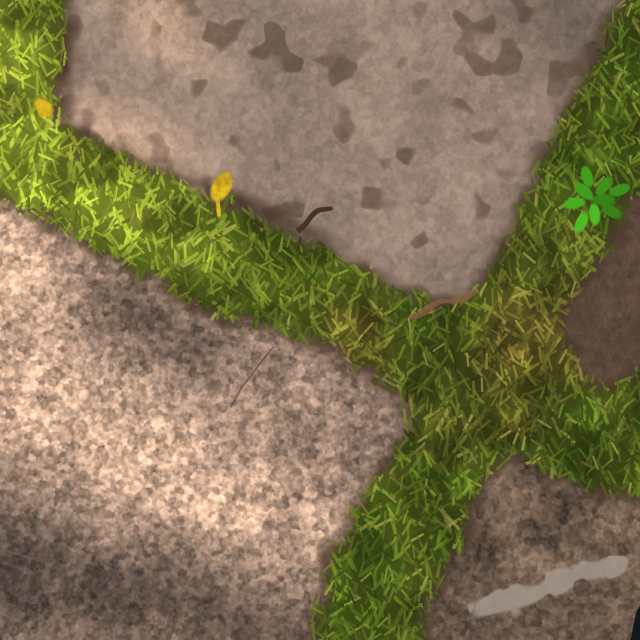
A Shadertoy shader for this texture:

```glsl
vec3 hash3(vec2 p) {
  return fract(sin(vec3(dot(p, vec2(127.1, 311.7)), dot(p, vec2(269.5, 183.3)), dot(p, vec2(419.2, 371.9)))) * 43758.5);
}

// Smooth cellular noise, 0 to 1
float mottle(vec2 p) {
  vec2 cell = floor(p), f = p - cell;
  float sum = 0.0, weight = 0.0;
  for (int k = 0; k < 9; k++) {
    vec2 o = vec2(k % 3, k / 3) - 1.0;
    vec3 h = hash3(cell + o);
    vec2 r = o + h.xy - f;
    float w = exp(-7.0 * dot(r, r));
    sum += w * h.z;
    weight += w;
  }
  return sum / weight;
}

// Signed distance to an eight-sided outline of x, y pairs
float polygon(vec2 p, float v[16]) {
  float d = 9.0, s = 1.0;
  vec2 b = vec2(v[14], v[15]);
  for (int i = 0; i < 16; i += 2) {
    vec2 a = vec2(v[i], v[i + 1]), e = b - a, w = p - a;
    vec2 r = w - e * clamp(dot(w, e) / dot(e, e), 0.0, 1.0);
    d = min(d, dot(r, r));
    bvec3 c = bvec3(p.y >= a.y, p.y < b.y, e.x * w.y > e.y * w.x);
    if (all(c) || all(not(c))) s = -s;
    b = a;
  }
  return s * sqrt(d);
}

float segment(vec2 p, vec2 a, vec2 b) {
  vec2 w = p - a, e = b - a;
  return length(w - e * clamp(dot(w, e) / dot(e, e), 0.0, 1.0));
}

float stroke(vec2 p, float ax, float ay, float bx, float by, float width) {
  return 1.0 - smoothstep(-0.0015, 0.0015, segment(p, vec2(ax, ay), vec2(bx, by)) - width);
}

vec2 turn(vec2 p, float a) {
  return vec2(cos(a) * p.x + sin(a) * p.y, cos(a) * p.y - sin(a) * p.x);
}

float glow(vec2 p, float x, float y, float rx, float ry, float angle) {
  vec2 q = turn(p - vec2(x, y), angle) / vec2(rx, ry);
  return exp(-dot(q, q));
}

float leaf(vec2 p, vec2 centre, vec2 radius, float angle) {
  return 1.0 - smoothstep(0.75, 1.15, length(turn(p - centre, angle) / radius));
}

vec3 grass(vec2 p, vec3 ground, float d) {
  float sun = glow(p, 0.02, 0.86, 0.1, 0.22, 0.0) + glow(p, 0.18, 0.68, 0.24, 0.08, -0.5);
  float dry = glow(p, 0.56, 0.47, 0.06, 0.06, 0.0) + glow(p, 0.82, 0.46, 0.09, 0.16, -0.6);
  vec3 base = mix(vec3(0.31, 0.39, 0.11), vec3(0.43, 0.39, 0.16), clamp(dry + 0.5 * mottle(p * 16.0) - 0.2, 0.0, 1.0));
  base = mix(base, vec3(0.61, 0.66, 0.2), min(sun, 1.0) * 0.85);
  base *= 0.75 + 0.5 * mottle(p * 22.0 + 7.0);
  vec3 col = mix(ground, base * 0.72, smoothstep(-0.004, 0.012, d));
  // Overlapping layers of short blades
  for (float layer = 0.0; layer < 5.0; layer++) {
    vec2 q = turn(p, layer * 0.7) * (27.0 + 6.0 * layer) + layer * 13.7;
    for (int k = 0; k < 9; k++) {
      vec2 id = floor(q) + vec2(k % 3, k / 3) - 1.0;
      vec3 h = hash3(id), g = hash3(id + 71.3);
      vec2 along = turn(vec2(0.0, 0.5), (h.z - 0.5) * 2.4 + layer * 0.7), root = id + h.xy;
      float cover = 1.0 - smoothstep(0.04, 0.14, segment(q, root - along, root + along));
      cover *= smoothstep(-0.003, 0.004, d + 0.018 * g.x - 0.003);
      vec3 tint = mix(base, vec3(0.55, 0.5, 0.26), step(0.88, g.z) * 0.6);
      col = mix(col, tint * (0.6 + 0.8 * g.y), cover * 0.8);
    }
  }
  return col;
}

void mainImage(out vec4 fragColor, in vec2 fragCoord) {
  vec2 p = fragCoord / iResolution.xy;
  vec2 w = p + 0.004 * sin(p.yx * 61.0 + 2.0 * sin(p * 37.0)) + 0.008 * (mottle(p * 45.0) - 0.5);

  // Paving stones
  float top = polygon(w, float[16](0.115, 1.1, 0.085, 0.81, 0.33, 0.69, 0.685, 0.515, 0.75, 0.545, 0.81, 0.66, 0.86, 0.77, 1.03, 1.1));
  float left = polygon(w, float[16](-0.1, 0.755, 0.33, 0.515, 0.52, 0.46, 0.645, 0.375, 0.645, 0.335, 0.52, 0.13, 0.47, -0.1, -0.1, -0.1));
  float right = polygon(w, float[16](1.1, 0.72, 0.975, 0.69, 0.96, 0.64, 0.91, 0.57, 0.87, 0.48, 0.9, 0.42, 0.957, 0.39, 1.1, 0.47));
  float low = polygon(w, float[16](0.795, 0.297, 0.9, 0.25, 1.1, 0.2, 1.1, -0.1, 0.63, -0.1, 0.665, 0.06, 0.715, 0.155, 0.755, 0.26));
  float d = min(min(top, left), min(right, low));

  float broad = mottle(p * 13.0) - 0.5, medium = mottle(p * 38.0 + 5.0) - 0.5;
  float rough = 0.45 * mottle(p * 105.0) + 0.3 * mottle(p * 210.0) + 0.25 * medium - 0.375;
  vec3 pale = vec3(0.86, 0.71, 0.6), soil = vec3(0.27, 0.2, 0.155), stone;
  if (d == top) {
    float sun = glow(p, 0.25, 0.96, 0.09, 0.05, -0.6) + glow(p, 0.19, 0.79, 0.13, 0.055, -0.4);
    stone = mix(vec3(0.59, 0.51, 0.455), pale, min(sun, 1.0) * 0.85);
    stone *= (1.0 - 0.25 * glow(p, 0.9, 0.98, 0.1, 0.12, 0.0)) * (1.0 + 0.3 * rough + 0.14 * broad);
    stone = mix(stone, soil, 0.45 * smoothstep(0.72, 0.95, mottle(p * 34.0 + 31.0)));
  } else if (d == left) {
    float sun = glow(p, 0.02, 0.61, 0.14, 0.09, -0.6) + glow(p, 0.1, 0.36, 0.24, 0.12, -0.35)
      + 0.8 * glow(p, 0.36, 0.22, 0.2, 0.09, -0.3) + 0.5 * glow(p, 0.43, 0.4, 0.1, 0.06, 0.0);
    float shade = glow(p, 0.0, 0.12, 0.2, 0.09, -0.5) + glow(p, 0.3, 0.05, 0.25, 0.06, -0.2) + 0.8 * glow(p, 0.24, 0.5, 0.13, 0.05, -0.5);
    stone = mix(vec3(0.55, 0.46, 0.405), pale, clamp(sun + 0.5 * broad, 0.0, 1.0));
    stone *= (1.0 - 0.33 * min(shade, 1.0)) * (1.0 + 0.95 * rough);
  } else if (d == right) {
    stone = vec3(0.36, 0.285, 0.235) * (1.0 + 0.4 * rough);
  } else {
    stone = vec3(0.41, 0.34, 0.285) * (1.0 + 0.9 * rough + 0.4 * broad);
    float crust = glow(w, 0.77, 0.05, 0.06, 0.022, 0.4) + glow(w, 0.9, 0.1, 0.09, 0.02, 0.3);
    stone = mix(stone, vec3(0.64, 0.585, 0.54), 0.85 * smoothstep(0.35, 0.6, crust + 0.5 * medium));
  }

  // Soil, crack and twigs
  stone = mix(stone, soil, 0.75 * smoothstep(-0.028, 0.004, d + 0.018 * medium));
  stone = mix(stone, soil, 0.7 * max(glow(p, 0.095, 0.91, 0.022, 0.08, 0.0), glow(p, 0.42, 0.665, 0.11, 0.018, -0.45)));
  stone = mix(stone, soil, 0.6 * stroke(w, 0.43, 0.455, 0.355, 0.36, 0.001));
  stone = mix(stone, soil, stroke(w, 0.465, 0.645, 0.515, 0.675, 0.004));
  vec3 col = grass(p, stone, d);
  col = mix(col, vec3(0.52, 0.36, 0.25), 0.8 * stroke(w, 0.64, 0.507, 0.74, 0.542, 0.005));

  // Yellow leaves
  float yellow = max(leaf(p, vec2(0.346, 0.708), vec2(0.026, 0.015), 1.1), leaf(w, vec2(0.07, 0.834), vec2(0.018, 0.013), -0.5));
  yellow = max(yellow, stroke(p, 0.34, 0.695, 0.342, 0.664, 0.003));
  col = mix(col, vec3(0.82, 0.68, 0.14) * (1.0 + 0.4 * rough), yellow);

  // Leafy sprig
  for (float i = 0.0; i < 9.0; i++) {
    float a = i * 2.4;
    vec2 tip = vec2(0.927, 0.688) + (0.016 + 0.0035 * i) * vec2(cos(a), sin(a));
    col = mix(col, vec3(0.29, 0.68, 0.13) * (0.75 + 0.4 * fract(a)), leaf(p, tip, vec2(0.018, 0.009), a));
  }

  // Dark corner object
  col = mix(col, vec3(0.08, 0.09, 0.11), stroke(p, 1.02, -0.02, 1.03, 0.03, 0.038));
  fragColor = vec4(col, 1.0);
}
```
